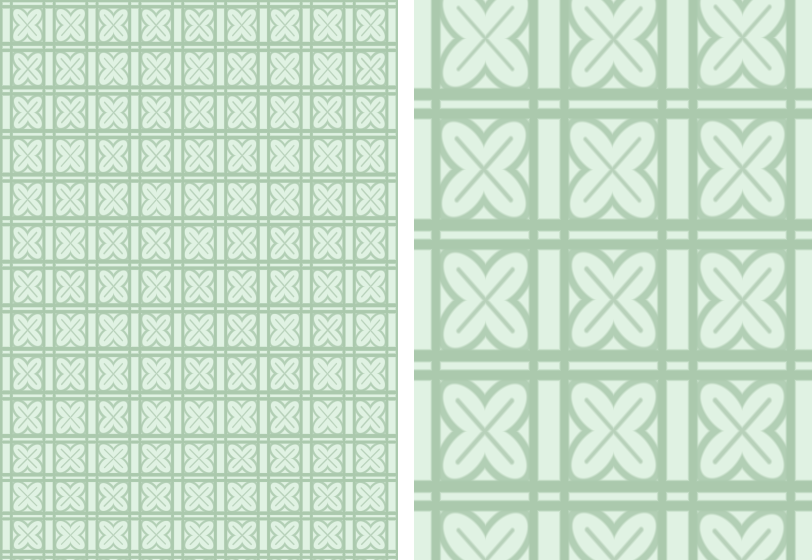
Left: the whole. Right: its middle third, enlarged.
A WebGL 2 fragment shader for this pattern:

```glsl
#version 300 es
precision highp float;
// Pale green lattice of 9 by 13 tiles, each holding a four-petalled flower.
uniform vec2 u_resolution;
out vec4 outColor;

float hash(vec2 p) {
    vec3 q = fract(vec3(p.xyx) * 0.1031);
    q += dot(q, q.yzx + 33.33);
    return fract((q.x + q.y) * q.z);
}

// Soft coverage of the inside of a signed distance
float cover(float d, float soft) {
    return 1.0 - smoothstep(-soft, soft, d);
}

// Approximate signed distance to an ellipse
float ellipse(vec2 p, vec2 r) {
    float k = length(p / r);
    return k * (k - 1.0) / max(length(p / (r * r)), 0.001);
}

// Row coordinate from the top; the last three rows are shallower
float rowCoord(float y) {
    float t = (y - 0.0065) / 0.0778;
    return t < 10.0 ? t : 10.0 + (t - 10.0) * 1.134;
}

void main() {
    vec2 uv = gl_FragCoord.xy / u_resolution;
    vec2 grid = vec2((uv.x - 0.0156) / 0.1077, rowCoord(1.0 - uv.y));
    vec2 cell = floor(grid);
    vec2 f = grid - cell;
    float pixel = 9.3 / u_resolution.x;
    float soft = max(pixel * 0.75, 0.012);

    vec3 pale = vec3(0.88, 0.95, 0.89);
    vec3 barGreen = vec3(0.67, 0.79, 0.68);
    vec3 leafGreen = vec3(0.70, 0.81, 0.71);
    vec3 veinGreen = vec3(0.72, 0.82, 0.73);

    // Slight drift and line weight of each tile
    vec2 drift = vec2(hash(cell), hash(cell + 41.0)) - 0.5;
    float weight = hash(cell + 17.0) - 0.5;

    // Flower, folded into one quadrant; u runs along the petal, v across it
    vec2 p = (f - vec2(0.5, 0.495) - drift * 0.015) / vec2(0.345, 0.385);
    p = abs(p);
    vec2 petal = vec2(p.x + p.y, p.x - p.y) * 0.7071;
    float edge = ellipse(petal - vec2(0.62, 0.0), vec2(0.62, 0.37));
    float outline = abs(edge - 0.075) - 0.075 - weight * 0.02;
    float vein = length(petal - vec2(clamp(petal.x, 0.0, 0.86), 0.0)) - 0.045 - weight * 0.015;
    float flowerSoft = soft * 2.8;
    vec3 color = mix(pale, leafGreen, cover(outline, flowerSoft));
    color = mix(color, veinGreen, cover(vein, flowerSoft));

    // Plain strips between the columns of tiles
    float side = min(f.x, 1.0 - f.x);
    color = mix(color, pale, cover(side - 0.12, soft));

    // Paired upright bars, then paired level bars
    float upright = abs(side - 0.12) - 0.036;
    float level = max(abs(f.y - 0.071) - 0.041, 0.0);
    level = min(abs(f.y - 0.071) - 0.041, abs(f.y - 0.923) - 0.047);
    color = mix(color, barGreen, cover(min(upright, level), soft));

    outColor = vec4(color, 1.0);
}
```
